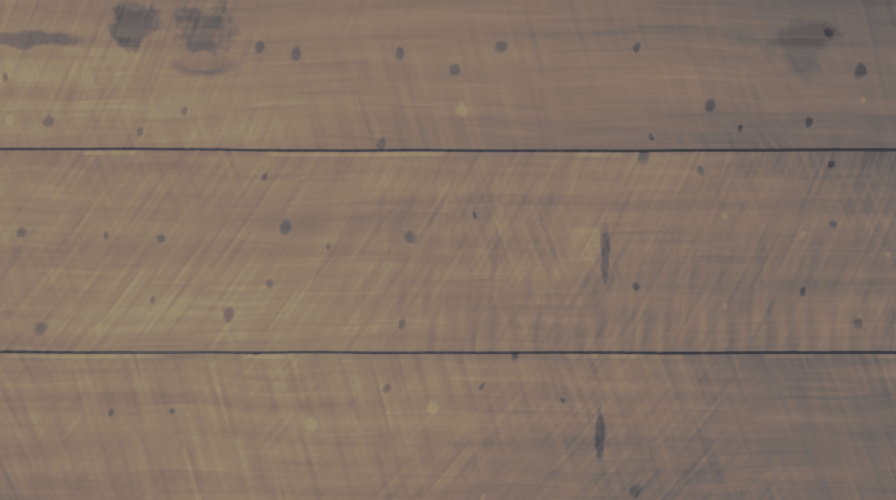
This texture is drawn by a Shadertoy shader. Its source:

```glsl
// Three weathered, faded wooden planks lying across the canvas.
// A single "tone" value gathers light, stains, grain, saw scratches, knots and
// seams (layered sines and stretched cellular noise), then a palette colours it.

const vec3 SEAM_DARK = vec3(0.25, 0.24, 0.26);
const vec3 UMBER     = vec3(0.42, 0.39, 0.38);
const vec3 BROWN     = vec3(0.48, 0.42, 0.39);
const vec3 TAN       = vec3(0.53, 0.45, 0.40);
const vec3 OCHRE     = vec3(0.56, 0.49, 0.41);
const vec3 STRAW     = vec3(0.60, 0.54, 0.43);

const float LOWER_SEAM = 0.295;   // height of the lower seam
const float PLANK_H    = 0.405;   // height of a full plank

vec2 hash2(vec2 p) {
    vec3 q = fract(p.xyx * vec3(0.1031, 0.1030, 0.0973));
    q += dot(q, q.yzx + 33.33);
    return fract((q.xx + q.yz) * q.zy);
}

mat2 rotation(float a) {
    return mat2(cos(a), sin(a), -sin(a), cos(a));
}

// Layered, warped sines, roughly -1 to 1
float waves(vec2 p) {
    float sum = 0.0, amp = 0.5;
    for (int i = 0; i < 5; i++) {
        p = mat2(0.8, 0.6, -0.6, 0.8) * p + 1.7;
        sum += amp * sin(p.x + 1.5 * sin(0.9 * p.y));
        p *= 1.8;
        amp *= 0.6;
    }
    return sum;
}

// Cellular noise: distance to the nearest point, and that point's random id
vec2 cells(vec2 p) {
    vec2 cell = floor(p), best = vec2(9.0, 0.0);
    for (int j = -1; j <= 1; j++)
    for (int i = -1; i <= 1; i++) {
        vec2 id = cell + vec2(i, j);
        vec2 rnd = hash2(id);
        float d = length(id + 0.15 + 0.7 * rnd - p);
        if (d < best.x) best = vec2(d, hash2(id + 57.0).x);
    }
    return best;
}

// Signed streaks: random light and dark strokes, stretched along x
float streaks(vec2 p, vec2 scale) {
    vec2 c = cells(p * scale);
    return (2.0 * c.y - 1.0) * smoothstep(0.8, 0.1, c.x);
}

// Ragged elliptical blot, 1 at its core
float blot(vec2 p, vec2 centre, vec2 radius, float ragged) {
    float d = length((p - centre) / radius) + ragged * waves(p * 45.0);
    return smoothstep(1.15, 0.55, d);
}

// Bent saw marks in three directions, each worn into its own patches
float sawMarks(vec2 p) {
    float sum = 0.0;
    for (int i = 0; i < 3; i++) {
        float k = float(i);
        vec2 q = rotation(-1.05 + 0.75 * k * (k - 2.4)) * p + 7.0 * k;
        q.y += 0.12 * sin(1.6 * q.x + k);
        float patchy = smoothstep(-0.45, 0.6, waves(p * 2.3 + 11.0 * k));
        sum += patchy * streaks(q, vec2(7.0, 95.0 - 12.0 * k));
    }
    return sum;
}

// Scattered nicks: dark flecks and a few pale chips
float nicks(vec2 p) {
    vec2 c = cells(p * vec2(8.0, 6.5) + 0.04 * waves(p * 40.0));
    float size = 0.05 + 0.09 * fract(c.y * 17.0);
    float mark = smoothstep(size, 0.4 * size, c.x);
    return mark * (0.35 * step(c.y, 0.15) - 0.6 * step(0.55, c.y));
}

// Knots, cracks and worn spots
float knots(vec2 p) {
    float t = 0.0;
    for (int i = 0; i < 2; i++) {
        float k = float(i);
        t -= (0.65 - 0.1 * k) * blot(p, vec2(0.27 + 0.13 * k, 0.945), vec2(0.06, 0.045), 0.5);
        t -= 0.65 * blot(p, vec2(1.21 - 0.01 * k, 0.49 - 0.35 * k), vec2(0.011, 0.06), 0.35);
    }
    t -= 0.6 * blot(p, vec2(0.06, 0.92), vec2(0.15, 0.016), 0.4);
    t -= 0.6 * (blot(p, vec2(0.41, 0.868), vec2(0.068, 0.022), 0.1)
        - 0.7 * blot(p, vec2(0.41, 0.873), vec2(0.055, 0.016), 0.1));
    t -= 0.3 * blot(p, vec2(1.60, 0.91), vec2(0.07, 0.06), 0.4);
    t += 0.3 * blot(p, vec2(1.17, 0.51), vec2(0.04, 0.045), 0.3);
    return t;
}

vec3 palette(float tone) {
    float s = 4.0 * tone;
    vec3 c = mix(UMBER, BROWN, clamp(s, 0.0, 1.0));
    c = mix(c, TAN, clamp(s - 1.0, 0.0, 1.0));
    c = mix(c, OCHRE, clamp(s - 2.0, 0.0, 1.0));
    c = mix(c, STRAW, clamp(s - 3.0, 0.0, 1.0));
    return mix(c, SEAM_DARK, clamp(-tone / 0.8, 0.0, 1.0));
}

void mainImage(out vec4 fragColor, in vec2 fragCoord) {
    vec2 p = fragCoord / iResolution.y;
    float across = fragCoord.x / iResolution.x;
    float pixel = 1.0 / iResolution.y;

    // Nearest seam and plank number
    float row = (p.y - LOWER_SEAM) / PLANK_H;
    float seamY = LOWER_SEAM + PLANK_H * clamp(floor(row + 0.5), 0.0, 1.0);
    float fromSeam = p.y - seamY + 0.0025 * waves(vec2(3.0 * p.x, 9.0 * seamY));
    vec2 wood = p + vec2(5.3, 2.1) * floor(row);

    // Light falling off to the right and the top, then broad stains
    float tone = 0.74 - 0.52 * smoothstep(0.25, 1.0, across);
    tone -= 0.28 * smoothstep(0.82, 1.0, p.y) + 0.12 * smoothstep(0.2, 0.0, p.y);
    tone += 0.17 * waves(wood * vec2(2.2, 6.0));

    // Grain bent by slow waves
    vec2 grain = wood + vec2(0.0, 0.02 * waves(wood * 2.5));
    tone += 0.13 * waves(grain * vec2(4.0, 55.0));
    tone += 0.10 * streaks(grain, vec2(5.0, 110.0));

    // Wear
    tone += 0.17 * sawMarks(wood) + nicks(wood) + knots(p);
    float teeth = smoothstep(0.07, 0.02, abs(p.y - LOWER_SEAM - 0.04)) * smoothstep(0.7, 1.2, p.x);
    tone += 0.12 * teeth * sin(150.0 * p.x + 2.0 * waves(p * 4.0));

    // Seams: soft shade, chipped pale lower lip, dark gap
    float chips = smoothstep(-0.1, 0.5, waves(vec2(14.0 * p.x, 5.0 * seamY)));
    tone -= 0.22 * exp(-abs(fromSeam) * 60.0);
    tone += 0.35 * chips * smoothstep(0.006, 0.002, abs(fromSeam + 0.008));
    tone -= 1.1 * smoothstep(0.0028 + pixel, 0.0028 - pixel, abs(fromSeam));

    fragColor = vec4(palette(tone), 1.0);
}
```
